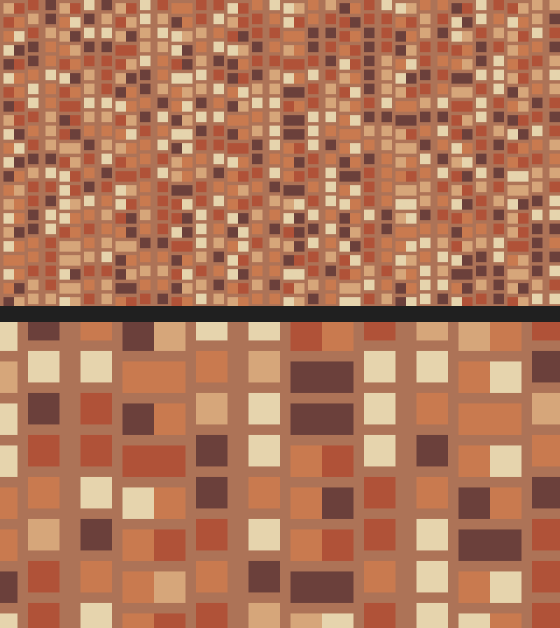
Top, the full canvas; bottom, a detail of the centre.
Reproduce this pattern procedurally as a WebGL 1 fragment shader.

```glsl
precision mediump float;
// Woven-looking mosaic: paired and single square tiles in staggered columns on clay grout.
#ifdef GL_FRAGMENT_PRECISION_HIGH
precision highp float;
#endif

uniform vec2 u_resolution;

float hash(vec2 cell) {
  vec2 p = fract(cell * vec2(0.1031, 0.1137) + 0.37);
  p += dot(p, p.yx + 19.19);
  return fract(sin(dot(p, vec2(12.9898, 78.233))) * 4375.85);
}

// Five glazes, equally likely
vec3 glaze(float pick) {
  vec3 color = vec3(0.79, 0.48, 0.31);
  color = mix(color, vec3(0.84, 0.65, 0.48), step(0.2, pick));
  color = mix(color, vec3(0.42, 0.25, 0.23), step(0.4, pick));
  color = mix(color, vec3(0.90, 0.83, 0.68), step(0.6, pick));
  return mix(color, vec3(0.69, 0.32, 0.22), step(0.8, pick));
}

// Share of a pixel covered by a three-unit square starting at the origin
float tileCoverage(vec2 p, float pixel) {
  vec2 low = max(p - 0.5 * pixel, 0.0);
  vec2 high = min(p + 0.5 * pixel, 3.0);
  vec2 cover = clamp((high - low) / pixel, 0.0, 1.0);
  return cover.x * cover.y;
}

void main() {
  // Ten repeats across, sixteen units each; rows hang from the top edge
  float pixel = 160.0 / u_resolution.x;
  vec2 p = vec2(gl_FragCoord.x, u_resolution.y - gl_FragCoord.y) * pixel;
  p.y += 0.1;

  float band = floor((p.x - 0.5) / 16.0);
  float x = p.x - band * 16.0;

  vec3 grout = vec3(0.68, 0.45, 0.34);
  vec3 color = grout;

  // Two joined tiles, then two single columns raised by one unit
  for (int i = 0; i < 4; i++) {
    float column = float(i);
    float left = 1.0 + 3.0 * column + step(1.5, column) + 2.0 * step(2.5, column);
    float y = p.y - 1.0 + step(1.5, column);
    float row = floor((y + 0.5) / 4.0);
    vec2 local = vec2(x - left, y - row * 4.0);
    vec3 tile = glaze(hash(vec2(band * 4.0 + column, row)));
    color += (tile - grout) * tileCoverage(local, pixel);
  }

  gl_FragColor = vec4(color, 1.0);
}
```
